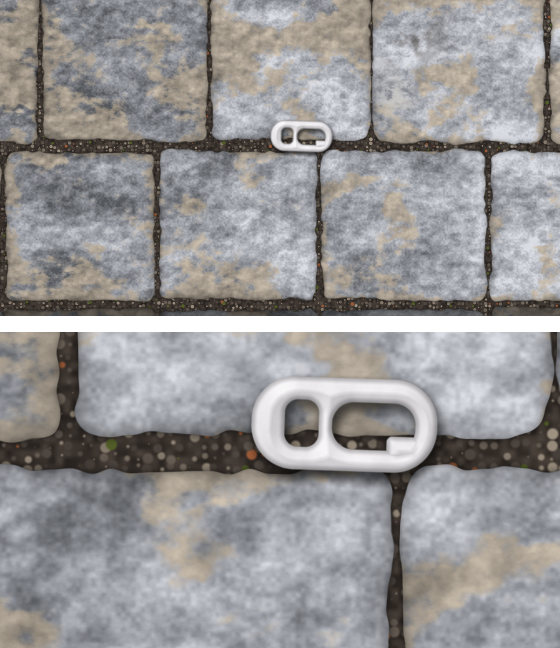
Top: the whole. Bottom: its middle third, enlarged.
A Shadertoy shader for this texture:

```glsl
float hash(vec2 p) {
    vec3 q = fract(p.xyx * 0.1031);
    q += dot(q, q.yzx + 33.33);
    return fract((q.x + q.y) * q.z);
}

float noise(vec2 p) {
    vec2 i = floor(p), f = fract(p);
    f = f * f * (3.0 - 2.0 * f);
    return mix(mix(hash(i), hash(i + vec2(1, 0)), f.x),
               mix(hash(i + vec2(0, 1)), hash(i + vec2(1, 1)), f.x), f.y);
}

float fbm(vec2 p) {
    float sum = 0.0, amp = 0.5;
    for (int i = 0; i < 5; i++) {
        sum += amp * noise(p);
        p = mat2(1.6, 1.2, -1.2, 1.6) * p + 7.3;
        amp *= 0.5;
    }
    return sum;
}

float roundBox(vec2 p, vec2 halfSize, float r) {
    vec2 q = abs(p) - halfSize + r;
    return length(max(q, 0.0)) + min(max(q.x, q.y), 0.0) - r;
}

float blob(vec2 p, vec2 center, vec2 size) {
    vec2 q = (p - center) / size;
    return exp(-dot(q, q));
}

// Horizontal position of the k-th upright joint in a row
float jointX(float row, float k) {
    return row > 0.5 ? 0.127 + 0.535 * k - 0.021 * max(0.0, sin(1.5708 * (k - 1.0)))
                     : 0.009 + 0.512 * k - 0.027 * sin(1.0472 * k);
}

// Distance to the nearest stone (x) and its index in the row (y)
vec2 nearestStone(vec2 p, float row) {
    vec2 best = vec2(1e3, 0.0);
    for (float k = -1.0; k < 4.0; k++) {
        float left = jointX(row, k), right = jointX(row, k + 1.0);
        float shift = 0.012 * (hash(vec2(k + 5.0, row + 9.0)) - 0.5);
        vec2 center = vec2(0.5 * (left + right), 0.287 + 0.5 * row + shift);
        float d = roundBox(p - center, vec2(0.5 * (right - left) - 0.008, 0.236), 0.028);
        if (d < best.x) best = vec2(d, k);
    }
    return best;
}

// Grit: rounded grains of mixed colour in dark soil
vec3 gritColor(vec2 p) {
    vec2 g = p * 85.0, cell = floor(g);
    vec3 col = vec3(0.23, 0.20, 0.18) * (0.7 + 0.6 * noise(p * 130.0));
    for (int j = -1; j <= 1; j++)
    for (int i = -1; i <= 1; i++) {
        vec2 id = cell + vec2(i, j);
        float h = hash(id + 31.0);
        vec2 center = id + 0.2 + 0.6 * vec2(h, hash(id + 77.0));
        float d = length(g - center) - 0.5 * hash(id + 15.0);
        vec3 grain = mix(vec3(0.27, 0.24, 0.22), vec3(0.66, 0.61, 0.54), h * h);
        if (h > 0.97) grain = vec3(0.62, 0.36, 0.22);
        if (h < 0.04) grain = vec3(0.33, 0.38, 0.16);
        col = mix(col, grain, smoothstep(0.15, -0.15, d));
    }
    return col;
}

vec3 stoneColor(vec2 p, vec2 id, float depth) {
    float h = hash(id + 3.0);
    vec2 q = p + id * 4.7;
    float coarse = fbm(q * vec2(5.0, 8.0)), fine = fbm(q * vec2(38.0, 55.0));
    float relief = fbm(q * 24.0) - fbm(q * 24.0 + vec2(0.15, -0.25));

    // Slate, lighter toward the right
    float tone = 0.36 + 0.25 * p.x + 0.12 * (h - 0.5) + 1.1 * (coarse - 0.48);
    tone += 0.75 * (fine - 0.48) + 0.7 * relief + 0.22 * (noise(p * 190.0) - 0.5);
    vec3 col = mix(vec3(0.33, 0.34, 0.36), vec3(0.81, 0.82, 0.85), clamp(tone, 0.0, 1.1));

    // Dried mud in patches and along the edges
    float mud = fbm(q * vec2(6.0, 7.0) + 19.0) + 0.35 * (fine - 0.5);
    mud += 0.16 * exp(-depth * 35.0) - 0.035 * p.x + 0.06 * (id.y - 0.5);
    mud += 0.26 * (blob(p, vec2(0.75, 0.87), vec2(0.11, 0.07))
                 + blob(p, vec2(0.845, 0.30), vec2(0.07, 0.11))
                 + blob(p, vec2(0.61, 0.35), vec2(0.07, 0.05)));
    vec3 mudCol = vec3(0.66, 0.61, 0.54) * (0.72 + 0.5 * fine + 0.5 * relief + 0.04 * p.x);
    col = mix(col, mudCol, 0.85 * smoothstep(0.50, 0.62, mud));

    // Damp smudge and pale scar
    float damp = blob(p, vec2(1.28, 0.90), vec2(0.09, 0.10)) * smoothstep(0.40, 0.58, fbm(p * 13.0));
    float scar = blob(p, vec2(1.25, 0.69), vec2(0.05, 0.07));
    col = mix(col, vec3(0.32, 0.29, 0.27), 0.8 * damp);
    col = mix(col, vec3(0.80, 0.79, 0.77), 0.7 * scar * smoothstep(0.35, 0.55, fine));
    return col * (1.0 - 0.3 * exp(-depth * 130.0));
}

// Metal ring with two openings and a torn tongue
float tabShape(vec2 p) {
    p = mat2(0.999, 0.035, -0.035, 0.999) * (p - vec2(0.954, 0.569));
    float body = roundBox(p, vec2(0.098, 0.049), 0.046);
    float small = roundBox(p + vec2(0.045, 0.0), vec2(0.018, 0.025), 0.014);
    float large = roundBox(p - vec2(0.031, -0.001), vec2(0.044, 0.025), 0.023);
    float tongue = roundBox(p - vec2(0.063, -0.023), vec2(0.018, 0.012), 0.006);
    return max(body, -min(small, max(large, -tongue)));
}

void mainImage(out vec4 fragColor, in vec2 fragCoord) {
    vec2 p = fragCoord / iResolution.y;
    float px = 1.0 / iResolution.y;

    // Paving with uneven edges
    float row = floor((p.y - 0.037) / 0.5);
    vec2 stone = nearestStone(p, row);
    float d = stone.x + 0.014 * (noise(p * 11.0) - 0.5) + 0.008 * (noise(p * 48.0) - 0.5);
    vec3 col = gritColor(p) * mix(1.0, 0.65, exp(-max(d, 0.0) * 220.0));
    vec3 face = stoneColor(p, vec2(stone.y, row), max(-d, 0.0));
    if (row < 0.0) face *= 0.55;
    col = mix(col, face, smoothstep(px, -px, d));

    // Tab and its shadow
    float shadow = smoothstep(0.012, -0.006, tabShape(p + vec2(-0.003, 0.007)));
    col *= 1.0 - 0.55 * shadow;
    float tab = tabShape(p);
    float shine = tabShape(p + vec2(-0.004, 0.005)) - tab;
    vec3 metal = vec3(0.87, 0.86, 0.87) * mix(0.74, 1.0, smoothstep(0.0, -0.007, tab));
    metal += 14.0 * shine * vec3(1.0) + 0.10 * (fbm(p * 45.0) - 0.5);
    col = mix(col, clamp(metal, 0.5, 0.97), smoothstep(px, -px, tab));

    fragColor = vec4(clamp(col, 0.0, 1.0), 1.0);
}
```
